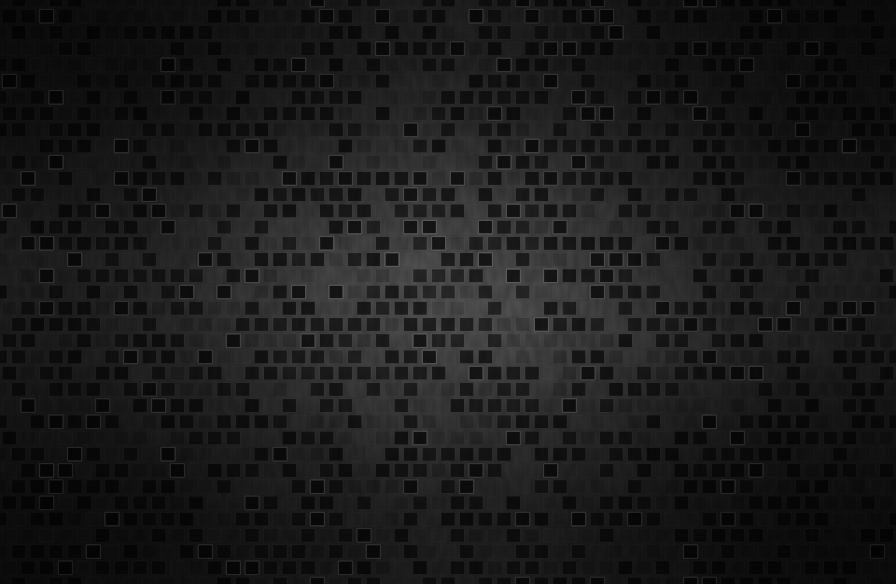
Write a WebGL 2 fragment shader that draws this background.

```glsl
#version 300 es
precision highp float;
// Dark brick-offset grid of small squares, some outlined, under a soft central glow.

uniform vec2 u_resolution;
out vec4 fragColor;

const vec2 GRID = vec2(48.0, 36.0);        // repeats across and down (rows must be even)
const vec2 HALF_SIZE = vec2(0.36, 0.345);  // square half size, in cell widths
const float CORNER = 0.025;
const float LINE_WIDTH = 0.07;             // outline width, in cell widths
const vec3 GLOW_COLOR = vec3(0.285);
const vec3 LINE_COLOR = vec3(0.09);        // added to the local glow
const float GLOW_FALLOFF = 0.95;
const float DARK_SHARE = 0.56;
const float OUTLINED_SHARE = 0.09;
const float STREAK_DEPTH = 0.16;
const float CLOUD_DEPTH = 0.12;
const float PI = 3.14159;

float hash(vec2 p) {
  vec3 q = fract(p.xyx * vec3(0.1031, 0.1030, 0.0973));
  q += dot(q, q.yzx + 33.33);
  return fract((q.x + q.y) * q.z);
}

// Gradient noise that wraps after a whole number of lattice steps.
float corner(vec2 cell, vec2 offset, vec2 local, vec2 period) {
  float angle = 2.0 * PI * hash(mod(cell + offset, period) + 7.0);
  return dot(vec2(cos(angle), sin(angle)), local - offset);
}

float gradientNoise(vec2 p, vec2 period) {
  vec2 i = floor(p), f = fract(p);
  vec2 w = f * f * f * (f * (f * 6.0 - 15.0) + 10.0);
  vec2 e = vec2(1.0, 0.0);
  float low = mix(corner(i, e.yy, f, period), corner(i, e.xy, f, period), w.x);
  float high = mix(corner(i, e.yx, f, period), corner(i, e.xx, f, period), w.x);
  return mix(low, high, w.y);
}

float roundedBox(vec2 p, vec2 halfSize) {
  vec2 q = abs(p) - halfSize + CORNER;
  return length(max(q, 0.0)) + min(max(q.x, q.y), 0.0) - CORNER;
}

void main() {
  vec2 uv = gl_FragCoord.xy / u_resolution;
  float pixel = GRID.x / u_resolution.x;

  // Brick layout: odd rows shift by half a cell.
  float row = floor(uv.y * GRID.y + 0.5);
  float column = uv.x * GRID.x + 0.5 * mod(row, 2.0);
  vec2 id = mod(vec2(floor(column + 0.5), row), GRID);
  vec2 local = vec2(fract(column + 0.5), fract(uv.y * GRID.y + 0.5)) - 0.5;
  local.y *= (u_resolution.y / GRID.y) / (u_resolution.x / GRID.x);

  // Periodic glow with fine vertical streaks and broad clouds.
  vec2 fromCenter = sin(PI * (uv - 0.5));
  vec3 glow = GLOW_COLOR * exp(-GLOW_FALLOFF * dot(fromCenter, fromCenter));
  vec2 streakGrid = GRID * vec2(3.0, 1.0);
  vec2 cloudGrid = vec2(9.0, 6.0);
  float streak = gradientNoise(uv * streakGrid, streakGrid);
  float cloud = gradientNoise(uv * cloudGrid, cloudGrid);
  vec3 color = glow * (1.0 + STREAK_DEPTH * streak + CLOUD_DEPTH * cloud);

  // Each cell is outlined, plain dark, or a faint tint.
  float kind = hash(id + 61.0);
  float variation = hash(id + 137.0);
  float isOutlined = step(kind, OUTLINED_SHARE);
  float isDark = step(kind, DARK_SHARE);
  float tint = mix(0.8, 1.06, variation);
  tint = mix(tint, mix(0.34, 0.52, variation), isDark);
  tint = mix(tint, 0.32, isOutlined);

  float edge = roundedBox(local, HALF_SIZE);
  float fill = 1.0 - smoothstep(-0.5 * pixel, 0.5 * pixel, edge);
  color *= mix(1.0, tint, fill);

  // Bright outlines, with a trace of a rim on every other square.
  float line = 1.0 - smoothstep(-0.5 * pixel, 0.5 * pixel, abs(edge - 0.02) - 0.5 * LINE_WIDTH);
  float strength = mix(0.06 + 0.1 * variation * variation, mix(0.65, 1.0, variation), isOutlined);
  color = mix(color, glow + LINE_COLOR, line * strength);

  fragColor = vec4(color, 1.0);
}
```
